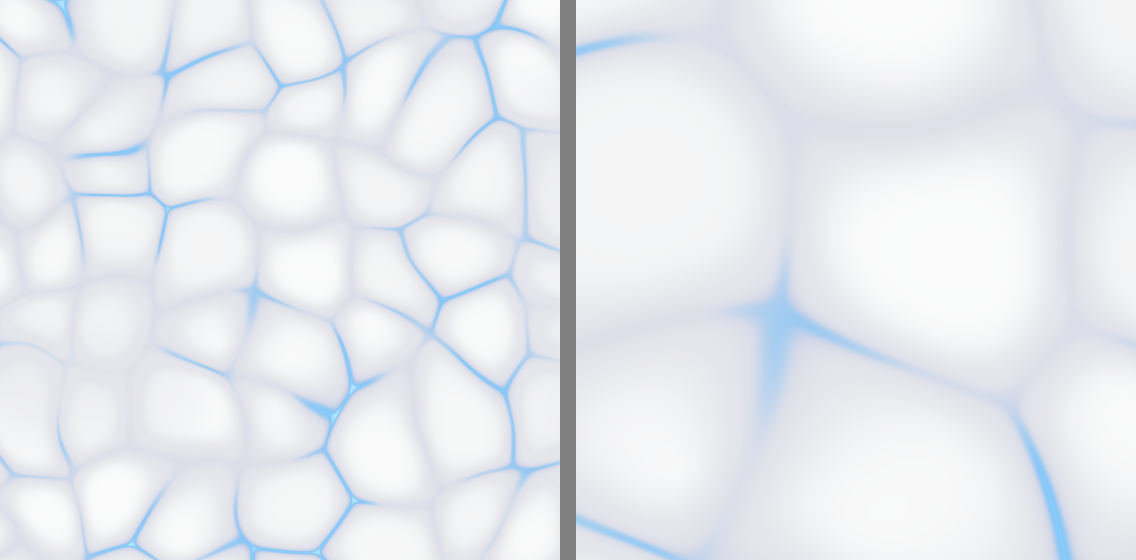
Left, the full canvas; right, a detail of the centre.
This texture is drawn by a WebGL 2 fragment shader. Its source:

```glsl
#version 300 es
precision highp float;
// Soft white rounded cells parted by misty grey seams with glints of blue.

uniform vec2 u_resolution;
out vec4 fragColor;

const float CELLS_ACROSS = 6.6;
const vec3 SEAM_SHARPNESS = vec3(7.0, 17.0, 36.0); // mist, halo, core

const vec3 WHITE = vec3(0.985, 0.987, 0.987);
const vec3 PEARL = vec3(0.950, 0.953, 0.956);
const vec3 MIST = vec3(0.900, 0.902, 0.922);
const vec3 LAVENDER = vec3(0.700, 0.740, 0.880);
const vec3 BLUE = vec3(0.480, 0.770, 0.980);
const vec3 GLINT = vec3(0.760, 0.950, 1.000);

float hash(vec2 p) {
    return fract(sin(dot(p, vec2(127.1, 311.7))) * 43758.5453);
}

vec2 hash2(vec2 p) {
    return vec2(hash(p), hash(p + 57.3));
}

float noise(vec2 p) {
    vec2 i = floor(p);
    vec2 f = fract(p);
    f = f * f * (3.0 - 2.0 * f);
    float low = mix(hash(i), hash(i + vec2(1.0, 0.0)), f.x);
    float high = mix(hash(i + vec2(0.0, 1.0)), hash(i + vec2(1.0, 1.0)), f.x);
    return mix(low, high, f.y);
}

// Bends the plane so that the seams curve.
vec2 warp(vec2 p, float amount) {
    vec2 offset = vec2(noise(p * 0.9 + 11.0), noise(p * 0.9 + 37.0));
    return p + amount * (offset - 0.5);
}

// Returns seam strength at three widths (1 on a seam, more at junctions)
// and the blended tone of the nearby cells in w.
vec4 cellSeams(vec2 p, vec3 sharpness) {
    vec2 home = floor(p);
    vec3 sum = vec3(0.0);
    vec3 sumSquares = vec3(0.0);
    float tone = 0.0;
    for (int y = -2; y <= 2; y++) {
        for (int x = -2; x <= 2; x++) {
            vec2 id = home + vec2(x, y);
            vec2 center = id + 0.5 + 0.75 * (hash2(id) - 0.5);
            float radius = 0.22 * hash(id + 91.7);
            vec3 weight = exp(-sharpness * (length(p - center) - radius));
            sum += weight;
            sumSquares += weight * weight;
            tone += weight.x * hash(id + 23.9);
        }
    }
    vec3 seams = 2.0 * (1.0 - sumSquares / (sum * sum));
    return vec4(seams, tone / sum.x);
}

vec3 shade(vec4 seams, float haze, float accent) {
    // Cell domes sinking into mist
    vec3 color = mix(WHITE, PEARL, seams.w);
    float sink = smoothstep(0.0, 1.1, seams.x);
    color = mix(color, MIST, clamp(sink + 0.55 * haze, 0.0, 1.0));

    // Lavender halo along the seams
    float halo = clamp(seams.y * seams.y, 0.0, 1.3);
    color = mix(color, LAVENDER, halo * mix(0.16, 0.52, accent) * (1.0 - 0.6 * haze));

    // Blue core, with pale glints at the strongest spots
    float core = smoothstep(0.25, 1.15, seams.z) * accent;
    color = mix(color, BLUE, core);
    float glint = smoothstep(0.9, 1.25, seams.z) * smoothstep(0.85, 1.0, accent);
    return mix(color, GLINT, 0.7 * glint);
}

void main() {
    vec2 uv = gl_FragCoord.xy / min(u_resolution.x, u_resolution.y);
    vec2 p = uv * CELLS_ACROSS + 3.0;
    vec4 seams = cellSeams(warp(p, 0.55), SEAM_SHARPNESS);

    // Patches of haze, and stretches where the seams turn blue
    float haze = smoothstep(0.55, 0.9, noise(p * 0.6 + 71.0));
    float accent = smoothstep(0.42, 0.85, noise(p * 1.15 + 5.0)) * (1.0 - haze);
    fragColor = vec4(shade(seams, haze, accent), 1.0);
}
```
